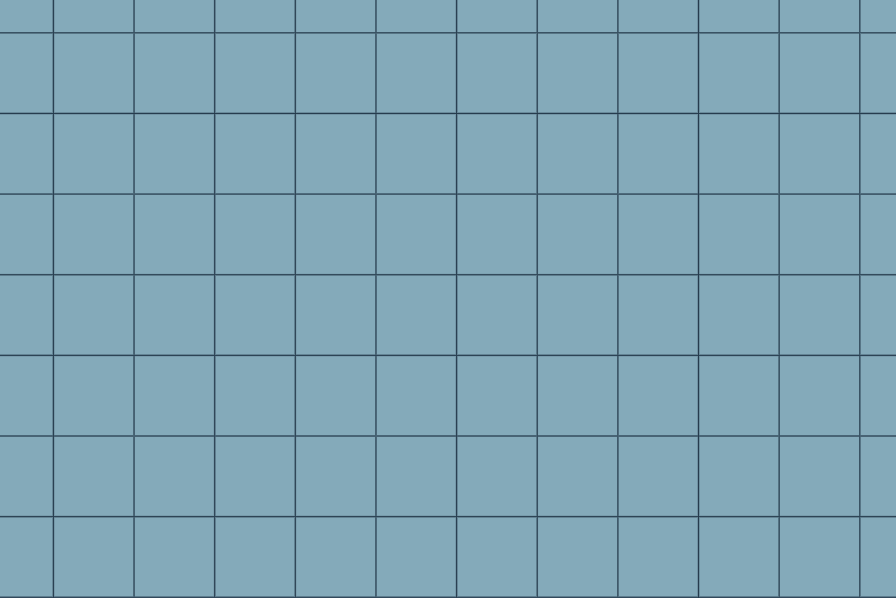
Reproduce this pattern procedurally as a WebGL 2 fragment shader.

```glsl
#version 300 es
precision highp float;
// A flat blue-grey sheet ruled with a thin navy square grid that runs off
// every side. The lines come from one repeated distance per axis, softened
// by their coverage of a footprint slightly wider than a pixel.
uniform vec2 u_resolution;
out vec4 fragColor;

// Share of the footprint covered by a line, per axis, from the distance to its centre.
vec2 lineCoverage(vec2 dist, float halfWidth, float footprint) {
    vec2 low = max(dist - 0.5 * footprint, -halfWidth);
    vec2 high = min(dist + 0.5 * footprint, vec2(halfWidth));
    return clamp((high - low) / footprint, 0.0, 1.0);
}

void main() {
    // One unit is the canvas width.
    float pixel = 1.0 / u_resolution.x;
    vec2 p = gl_FragCoord.xy * pixel;

    // Square grid: distance to the nearest line along each axis.
    float spacing = 0.09;
    vec2 cell = (p - vec2(0.0596, 0.0008)) / spacing;
    vec2 dist = abs(fract(cell + 0.5) - 0.5) * spacing;
    vec2 ink = lineCoverage(dist, 0.0007, 1.35 * pixel);

    // Navy lines over the sheet.
    vec3 sheetBlue = vec3(0.518, 0.667, 0.729);
    vec3 lineNavy = vec3(0.12, 0.20, 0.27);
    fragColor = vec4(mix(sheetBlue, lineNavy, max(ink.x, ink.y)), 1.0);
}
```
